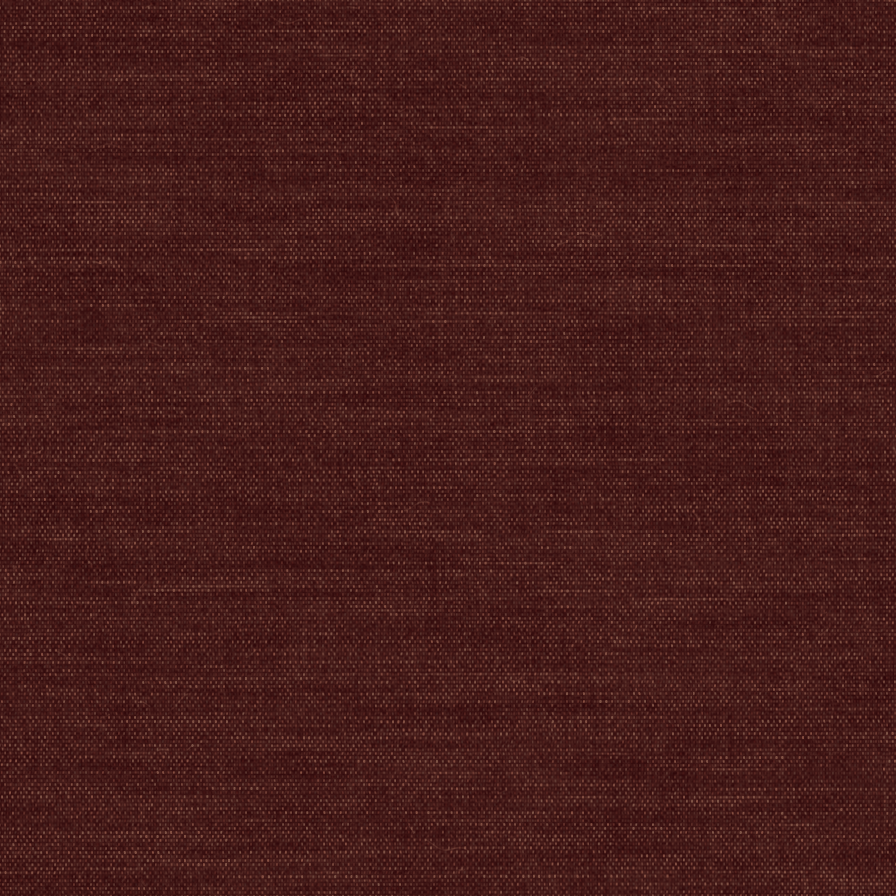
This texture is drawn by a three.js fragment shader. Its source:

```glsl
varying vec2 vUv;

const float PI = 3.14159265;

float hash(vec2 p) {
  return fract(sin(dot(p, vec2(127.1, 311.7))) * 43758.547);
}

float noise(vec2 p) {
  vec2 i = floor(p), f = fract(p);
  f = f * f * (3.0 - 2.0 * f);
  return mix(mix(hash(i), hash(i + vec2(1, 0)), f.x),
             mix(hash(i + vec2(0, 1)), hash(i + vec2(1, 1)), f.x), f.y);
}

// Slight bending of the threads, in canvas units
vec2 threadDrift(vec2 p) {
  return vec2(sin(p.y * 9.0 + p.x * 31.0) + 0.4 * sin(p.x * 97.0),
              0.6 * sin(p.x * 5.0 + p.y * 29.0) + 0.4 * sin(p.y * 83.0)) * 0.0007;
}

// Sparse short scratches, one candidate per cell
float scratches(vec2 p, float cells, float share) {
  vec2 q = p * cells;
  q += 0.05 * vec2(sin(q.y * 9.0), sin(q.x * 11.0));
  vec2 home = floor(q);
  float mark = 0.0;
  for (int y = -1; y <= 1; y++) {
    for (int x = -1; x <= 1; x++) {
      vec2 cell = home + vec2(x, y);
      vec2 center = cell + vec2(hash(cell + 3.1), hash(cell + 7.7));
      float angle = 2.0 * PI * hash(cell + 13.3);
      vec2 along = vec2(cos(angle), sin(angle));
      float reach = 0.04 + 0.3 * pow(hash(cell + 19.9), 2.0);
      vec2 d = q - center;
      d -= along * clamp(dot(d, along), -reach, reach);
      float line = 1.0 - smoothstep(0.0003, 0.0017, length(d) / cells);
      mark = max(mark, line * step(hash(cell + 29.3), share));
    }
  }
  return mark;
}

void main() {
  vec2 p = vUv + threadDrift(vUv);

  // Plain weave: a checker of weft knots (positive) and warp knots (negative)
  float v = p.y * 226.0;
  float row = floor(v + 0.5);
  float u = p.x * 162.0 + 0.5 * mod(row, 2.0);
  u += 0.25 * (noise(vec2(p.x * 60.0, v * 0.4)) - 0.5);
  float checker = cos(2.0 * PI * u) * cos(PI * (v - row));
  float weft = max(checker, 0.0);
  float warp = max(-checker, 0.0);
  float ridge = 0.5 + 0.5 * cos(2.0 * PI * v);
  vec2 knot = vec2(floor(u + 0.5), row);
  float knotTint = hash(knot);

  // Uneven yarn: weft rows fade strongly along their length, warp only a little
  float rowSeed = hash(vec2(row, 5.0));
  float rowFade = noise(vec2(p.x * 14.0 + rowSeed * 40.0, row));
  float columnFade = noise(vec2(floor(p.x * 324.0 + 0.5), p.y * 18.0));
  float strength = (0.4 + 1.1 * knotTint) * (0.3 + 0.8 * rowFade + 0.4 * rowSeed + 0.2 * columnFade);
  float tone = 0.04 + 0.9 * weft * strength;
  tone += 0.35 * warp * hash(vec2(floor(u), row + 500.0)) * (0.4 + columnFade);
  tone += 0.16 * (rowFade - 0.5) * ridge;

  // Long pale slubs that bridge the gaps between knots
  float slub = smoothstep(0.66, 0.95, noise(vec2(p.x * 11.0 + rowSeed * 90.0, row + 300.0)));
  slub *= smoothstep(0.55, 0.95, hash(vec2(row, 17.0)));
  tone += 0.75 * slub * ridge * (0.45 + 0.55 * weft) * (0.4 + noise(vec2(p.x * 130.0, row)));

  // Bands, warp streaks, broad wear and fine fibre grain
  tone += 0.14 * (noise(vec2(p.x * 6.0, p.y * 95.0)) - 0.5);
  tone += 0.06 * (noise(vec2(p.x * 110.0, p.y * 9.0 + 40.0)) - 0.5);
  tone += 0.07 * (noise(p * 7.0 + 11.0) - 0.5) + 0.07 * (noise(p * 29.0) - 0.5);
  tone += 0.38 * (noise(p * 430.0 + 70.0) - 0.5);

  // Scuffs
  float broken = 0.3 + 0.7 * noise(p * 150.0 + 9.0);
  tone += 0.5 * broken * scratches(vUv, 13.0, 0.16);
  tone += 0.65 * broken * scratches(vUv + 0.37, 31.0, 0.04);

  // Maroon ground rising to tan, with redder and browner yarns
  vec3 color = vec3(0.23, 0.07, 0.07) + clamp(tone, -0.25, 1.4) * vec3(0.20, 0.18, 0.14);
  float hue = hash(knot + 51.0) - 0.5;
  color += weft * hue * vec3(0.03, -0.035, -0.035);
  gl_FragColor = vec4(color, 1.0);
}
```
